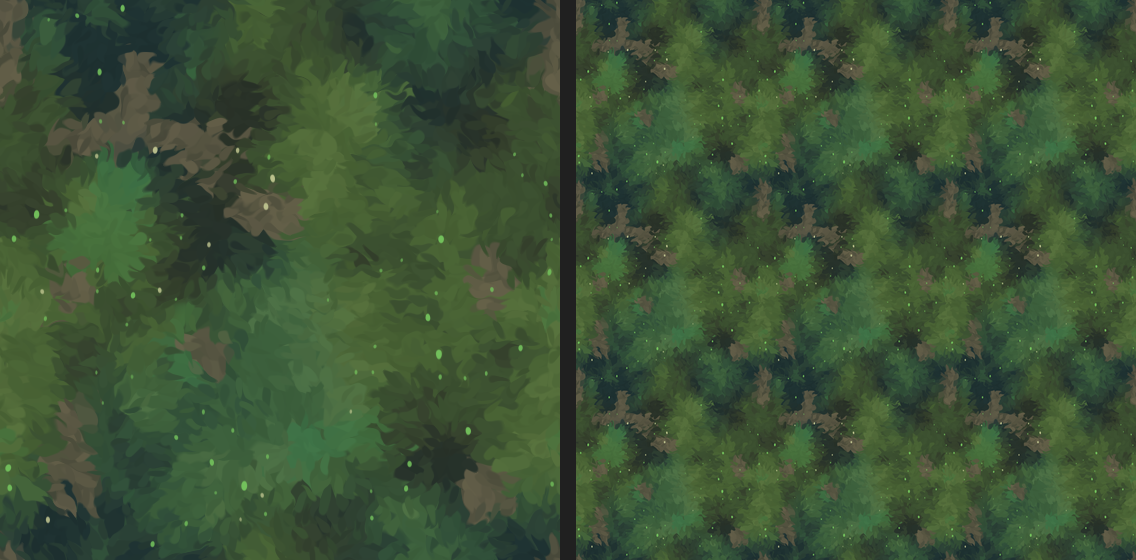
Left: one tile. Right: repeated 3 by 3.
Reproduce this texture procedurally as a three.js fragment shader.

```glsl
// Tiling forest undergrowth painted in layered leafy brush dabs, with earth patches and bright glints.
varying vec2 vUv;

const vec3 DEEP = vec3(0.150, 0.195, 0.165);
const vec3 SHADE = vec3(0.195, 0.250, 0.180);
const vec3 LEAF = vec3(0.220, 0.310, 0.195);
const vec3 LIGHT = vec3(0.270, 0.380, 0.210);
const vec3 SUNLIT = vec3(0.320, 0.430, 0.240);
const vec3 EMERALD = vec3(0.260, 0.450, 0.250);
const vec3 EARTH_DARK = vec3(0.300, 0.300, 0.235);
const vec3 EARTH_PALE = vec3(0.410, 0.375, 0.290);
const vec3 GLINT_GREEN = vec3(0.450, 0.760, 0.360);
const vec3 GLINT_CREAM = vec3(0.760, 0.780, 0.570);
const vec3 TEAL_SHIFT = vec3(-0.045, -0.005, 0.035);

const float CLUMPS = 5.0;         // foliage clumps across the tile
const float FIRST_GRID = 12.0;    // dabs across in the coarsest layer
const float GRID_GROWTH = 1.45;   // refinement from layer to layer
const float EDGE = 0.0016;        // softness of dab edges
const float WOBBLE = 0.012;       // irregularity of dab outlines
const float GLINT_GRID = 20.0;
const float GLINT_CHANCE = 0.22;

vec2 hash2(vec2 p) {
  vec3 q = fract(p.xyx * vec3(0.1031, 0.1030, 0.0973));
  q += dot(q, q.yzx + 33.33);
  return fract((q.xx + q.yz) * q.zy);
}

vec2 wrapCell(vec2 cell, float period) {
  return floor(mod(cell + 0.5, period));
}

// Smooth value noise repeating once over the tile
float noise(vec2 p, float period, float seed) {
  vec2 cell = floor(p * period);
  vec2 f = fract(p * period);
  f = f * f * (3.0 - 2.0 * f);
  float a = hash2(wrapCell(cell, period) + seed).x;
  float b = hash2(wrapCell(cell + vec2(1.0, 0.0), period) + seed).x;
  float c = hash2(wrapCell(cell + vec2(0.0, 1.0), period) + seed).x;
  float d = hash2(wrapCell(cell + 1.0, period) + seed).x;
  return mix(mix(a, b, f.x), mix(c, d, f.x), f.y);
}

float clump(vec2 p) {
  return noise(p, CLUMPS, 11.0);
}

// Direction in which leaves fan out of their clump
vec2 growth(vec2 p) {
  float e = 0.02;
  float here = clump(p);
  return vec2(clump(p + vec2(e, 0.0)) - here, clump(p + vec2(0.0, e)) - here) + 0.0001;
}

// Pigment picked up by a dab at p; vary is a random pair for that dab
vec3 pigment(vec2 p, vec2 vary) {
  float tone = 0.52 * clump(p) + 0.31 * noise(p, 11.0, 37.0) + 0.17 * noise(p, 23.0, 53.0);
  tone += 0.09 * (vary.x - 0.5);
  vec3 col = mix(DEEP, SHADE, smoothstep(0.32, 0.37, tone));
  col = mix(col, LEAF, smoothstep(0.41, 0.48, tone));
  col = mix(col, LIGHT, smoothstep(0.53, 0.60, tone));
  col = mix(col, SUNLIT, smoothstep(0.67, 0.73, tone));
  float sprout = smoothstep(0.82, 0.87, noise(p, 9.0, 71.0)) * smoothstep(0.42, 0.50, tone);
  col = mix(col, EMERALD, 0.75 * sprout);
  col += TEAL_SHIFT * (smoothstep(0.35, 0.85, noise(p, 4.0, 89.0)) - 0.25);
  float earth = smoothstep(0.79, 0.83, noise(p, 8.0, 107.0));
  col = mix(col, mix(EARTH_DARK, EARTH_PALE, 0.65 * vary.y + 0.35 * tone), 0.9 * earth);
  return col * (0.95 + 0.10 * vary.y);
}

// One layer of opaque elongated dabs
vec3 paintDabs(vec3 col, vec2 p, float grid, float seed, float coverage) {
  vec2 home = floor(p * grid);
  for (int j = -1; j <= 1; j++) {
    for (int i = -1; i <= 1; i++) {
      vec2 cell = home + vec2(float(i), float(j));
      vec2 id = wrapCell(cell, grid) + seed;
      vec2 vary = hash2(id + 131.0);
      vec2 centre = (cell + hash2(id)) / grid;
      vec2 off = p - centre;
      if (hash2(id + 211.0).x < coverage && length(off) * grid < 1.0) {
        vec2 dir = growth(centre);
        float angle = atan(dir.y, dir.x) + 1.5 * (vary.x - 0.5);
        vec2 axis = vec2(cos(angle), sin(angle));
        vec2 q = vec2(dot(off, axis), dot(off, vec2(-axis.y, axis.x))) * grid;
        float width = mix(0.26, 0.48, vary.y) * (1.0 - 0.35 * q.x);
        float dist = (length(q / vec2(0.92, width)) - 1.0) * width / grid;
        float mask = 1.0 - smoothstep(-EDGE, EDGE, dist);
        if (mask > 0.0) col = mix(col, pigment(centre, vary), mask);
      }
    }
  }
  return col;
}

// Small bright drops gathered in loose groups
vec3 addGlints(vec3 col, vec2 p) {
  vec2 cell = floor(p * GLINT_GRID);
  vec2 id = wrapCell(cell, GLINT_GRID) + 307.0;
  vec2 vary = hash2(id + 19.0);
  vec2 centre = (cell + 0.25 + 0.5 * hash2(id)) / GLINT_GRID;
  float chance = GLINT_CHANCE * 2.0 * smoothstep(0.30, 0.75, noise(centre, 6.0, 401.0));
  float radius = mix(0.0025, 0.0065, vary.y * vary.y);
  float dist = length((p - centre) * vec2(1.25, 0.85)) - radius;
  float mask = (1.0 - smoothstep(-EDGE, EDGE, dist)) * step(vary.x, chance);
  vec3 glint = mix(GLINT_GREEN, GLINT_CREAM, step(0.78, hash2(id + 43.0).x));
  return mix(col, glint, mask * mix(0.55, 1.0, vary.y));
}

void main() {
  vec2 wobble = vec2(noise(vUv, 48.0, 503.0), noise(vUv, 48.0, 601.0)) - 0.5;
  vec2 p = vUv + WOBBLE * wobble;
  vec3 col = pigment(p, vec2(0.5));
  for (int layer = 0; layer < 5; layer++) {
    float level = float(layer);
    float grid = floor(FIRST_GRID * pow(GRID_GROWTH, level) + 0.5);
    col = paintDabs(col, p, grid, 61.0 * level, 0.80 - 0.08 * level);
  }
  gl_FragColor = vec4(addGlints(col, vUv + 0.3 * WOBBLE * wobble), 1.0);
}
```
